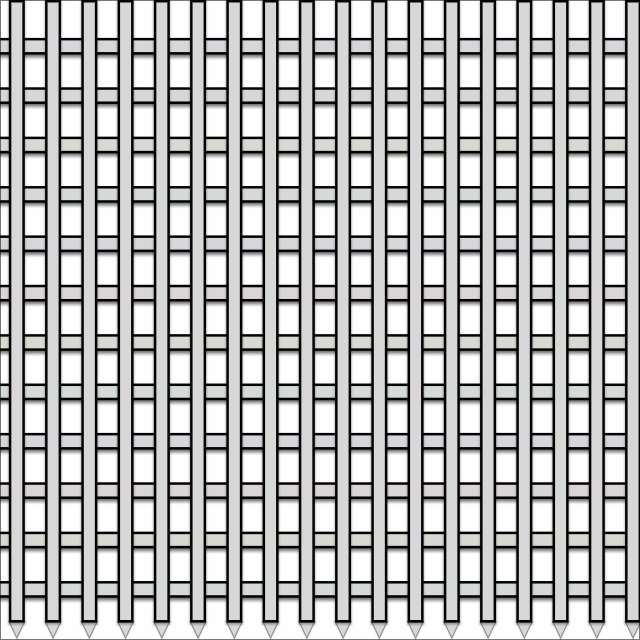
This pattern is drawn by a WebGL 1 fragment shader. Its source:

```glsl
precision highp float;

uniform vec2 u_resolution;

// The canvas spans GRID units on each side.
const float GRID = 768.0;
const float BAR_COUNT = 18.0;
const float BAR_PITCH = 43.5;
const float BAR_START = 20.2;
const float BAR_HALF = 9.6;
const float BAR_BOTTOM = 747.0;
const float RAIL_COUNT = 12.0;
const float RAIL_PITCH = 59.25;
const float RAIL_START = 55.5;
const float RAIL_HALF = 10.0;
const float LINE_WIDTH = 3.0;
const vec3 PAPER = vec3(0.995);
const vec3 INK = vec3(0.01);
const vec3 TIP_EDGE = vec3(0.55);

// Antialiased coverage of a signed distance.
float coverage(float dist, float pixel) {
  return clamp(0.5 - dist / pixel, 0.0, 1.0);
}

float softShadow(float dist, float blur) {
  return 1.0 - smoothstep(-blur, blur, dist);
}

float nearestIndex(float coord, float start, float pitch, float count) {
  return clamp(floor((coord - start) / pitch + 0.5), 0.0, count - 1.0);
}

float boxDistance(vec2 p, vec2 halfSize) {
  vec2 q = abs(p) - halfSize;
  return length(max(q, 0.0)) + min(max(q.x, q.y), 0.0);
}

// Triangle pointing down from the origin, with y downwards.
float tipDistance(vec2 p, float halfWidth, float height) {
  float side = dot(vec2(abs(p.x) - halfWidth, p.y), normalize(vec2(height, halfWidth)));
  return max(side, -p.y);
}

// Light grey with a faint hue set by the phase.
vec3 tintedGrey(float phase, float strength) {
  return vec3(0.845) + strength * cos(phase + vec3(0.0, 2.1, 4.2));
}

// Filled shape with its outline just inside the edge.
vec3 outlined(vec3 base, vec3 fill, vec3 edge, float dist, float width, float pixel) {
  vec3 shape = mix(edge, fill, coverage(dist + width, pixel));
  return mix(base, shape, coverage(dist, pixel));
}

void main() {
  vec2 p = gl_FragCoord.xy / u_resolution * GRID;
  p.y = GRID - p.y;
  float pixel = GRID / min(u_resolution.x, u_resolution.y);

  float barId = nearestIndex(p.x, BAR_START, BAR_PITCH, BAR_COUNT);
  float railId = nearestIndex(p.y, RAIL_START, RAIL_PITCH, RAIL_COUNT);
  float barX = p.x - BAR_START - barId * BAR_PITCH;
  float railY = p.y - RAIL_START - railId * RAIL_PITCH;

  // Rails with a shadow dropped below them
  vec3 color = PAPER;
  float rail = abs(railY) - RAIL_HALF;
  float railShadow = softShadow(abs(railY - 3.0) - RAIL_HALF, 4.5);
  color *= 1.0 - 0.6 * railShadow;
  vec3 railFill = tintedGrey(2.1 - railId * 1.5708, 0.012);
  color = outlined(color, railFill, INK, rail, LINE_WIDTH, pixel);

  // Pointed tips under the bars
  vec2 tipPoint = vec2(barX, p.y - BAR_BOTTOM + 1.0);
  float tip = tipDistance(tipPoint, 10.0, 21.0);
  color *= 1.0 - 0.2 * softShadow(tip, 2.5);
  color = outlined(color, vec3(0.845), TIP_EDGE, tip, 1.3, pixel);

  // Bars in front
  float barMiddle = 0.5 * BAR_BOTTOM;
  vec2 barHalfSize = vec2(BAR_HALF, barMiddle);
  vec2 barPoint = vec2(barX, p.y - barMiddle);
  float bar = boxDistance(barPoint, barHalfSize);
  float barShadow = softShadow(boxDistance(barPoint - vec2(0.0, 2.0), barHalfSize), 3.5);
  color *= 1.0 - 0.4 * barShadow;
  vec3 barFill = tintedGrey(barId * 2.4, 0.007);
  color = outlined(color, barFill, INK, bar, LINE_WIDTH, pixel);

  // Hairline around the canvas
  vec2 border = min(p, GRID - p);
  float frame = coverage(min(border.x, border.y) - 0.8, pixel);
  color = mix(color, INK, 0.8 * frame);

  gl_FragColor = vec4(color, 1.0);
}
```
